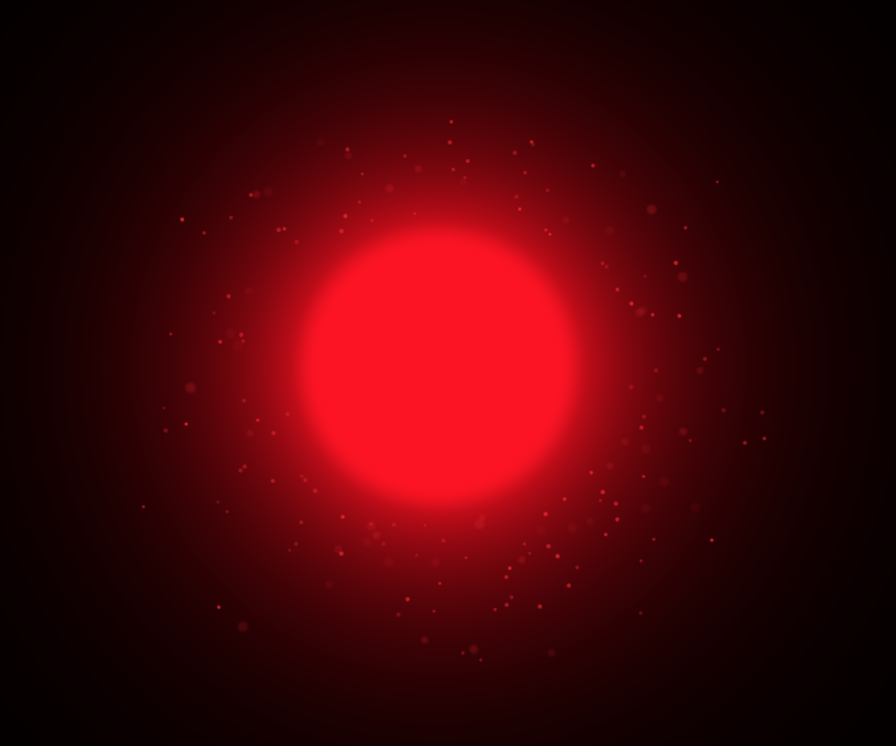
Write a WebGL 2 fragment shader that draws this background.

```glsl
#version 300 es
precision highp float;
// A glowing red disc on near-black, its halo fading exponentially with radius.
// Sparks drift outward on hashed radial strands: small sharp ones and
// larger faint ones, each drawn as a soft round dot.

uniform vec2 u_resolution;
out vec4 fragColor;

// Lengths are fractions of the canvas height.
const vec2  CENTRE       = vec2(-0.0125, 0.008);
const float CORE_INNER   = 0.155;
const float CORE_OUTER   = 0.202;
const float HALO_RADIUS  = 0.186;
const float HALO_LEVEL   = 0.80;
const float HALO_DECAY   = 6.6;
const vec3  CORE_COLOUR  = vec3(0.99, 0.08, 0.14);
const vec3  SPARK_COLOUR = vec3(0.90, 0.15, 0.19);
const int   STRANDS      = 54;
const int   PER_STRAND   = 3;
const float SPARK_NEAR   = 0.205;
const float SPARK_SPREAD = 0.25;
const float STRAND_WIDTH = 0.16;
const float SPARSE_ANGLE = 2.1;   // direction with the fewest strands
const float SPARSE_AMOUNT = 0.35;
const float TAU = 6.2831853;

// Three repeatable random values from one seed.
vec3 hash3(float seed) {
    vec3 q = fract(vec3(seed) * vec3(0.1031, 0.1030, 0.0973));
    q += dot(q, q.yzx + 33.33);
    return fract((q.xxy + q.yzz) * q.zyx);
}

// Red falls off steadily; green and blue fade faster into the dark.
vec3 haloColour(float r) {
    float red = min(HALO_LEVEL * exp(-HALO_DECAY * (r - HALO_RADIUS)), 0.99);
    return vec3(red, 0.075 * pow(red, 1.5), 0.14 * pow(red, 1.3));
}

// Soft dot that never shrinks below about one pixel.
float softDot(vec2 offset, float size, float pixel) {
    float radius = max(size, 0.8 * pixel);
    return 1.0 - smoothstep(0.35 * radius, radius + 0.5 * pixel, length(offset));
}

// Combined coverage of all sparks at a point around the centre.
float sparks(vec2 p, float pixel) {
    float clearLight = 1.0;
    for (int s = 0; s < STRANDS; s++) {
        vec3 strand = hash3(float(s) + 17.0);
        float turn = TAU * (float(s) + strand.x) / float(STRANDS);
        turn += SPARSE_AMOUNT * sin(turn - SPARSE_ANGLE);
        for (int k = 0; k < PER_STRAND; k++) {
            float id = float(s * PER_STRAND + k);
            vec3 place = hash3(id + 211.0);
            vec3 look = hash3(id + 733.0);
            float angle = turn + STRAND_WIDTH * (place.x - 0.5);
            float reach = mix(place.y, strand.y, 0.45);
            float radius = SPARK_NEAR + SPARK_SPREAD * pow(reach, 1.35);
            vec2 position = radius * vec2(cos(angle), sin(angle));

            // Large sparks are blurred and dim, small ones crisp.
            float large = step(0.72, look.x);
            float size = mix(0.0030, 0.0075, large) * mix(0.75, 1.25, look.y);
            float strength = mix(0.85, 0.24, large) * mix(0.3, 1.0, look.z);
            clearLight *= 1.0 - strength * softDot(p - position, size, pixel);
        }
    }
    return 1.0 - clearLight;
}

void main() {
    float pixel = 1.0 / u_resolution.y;
    vec2 p = (gl_FragCoord.xy - 0.5 * u_resolution) * pixel - CENTRE;
    float r = length(p);

    // Halo, then sparks, then the bright disc over both.
    vec3 colour = haloColour(r);
    colour = mix(colour, max(colour, SPARK_COLOUR), sparks(p, pixel));
    float core = 1.0 - smoothstep(CORE_INNER, CORE_OUTER, r);
    colour = mix(colour, CORE_COLOUR, core);

    fragColor = vec4(colour, 1.0);
}
```
